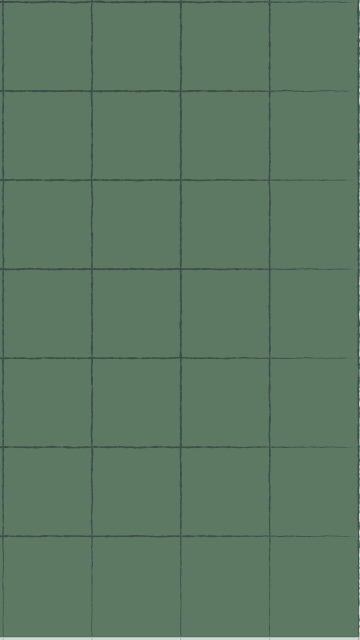
This pattern is drawn by a WebGL 2 fragment shader. Its source:

```glsl
#version 300 es
precision highp float;
// Hand-inked square grid on flat green: four columns by seven rows.
// Each line is a distance band whose centre and width wander with gradient
// noise; strokes taper to the right and downward, ending at pale ragged margins.

#define PITCH vec2(0.2468, 0.2473)   // cell size, in canvas widths
#define ORIGIN vec2(0.0087, 0.0057)  // first lines, from the top left
#define LAST_LINE vec2(4.0, 6.0)     // index of the last line on each axis
#define HALF_WIDTH 0.0024            // half thickness of a full stroke
#define WOBBLE 0.0013                // sideways drift of a stroke
#define ROUGHNESS 0.0011             // variation of its thickness
#define MARGIN vec2(0.0022, 0.0088)  // pale strips at right and bottom
#define GROUND vec3(0.363, 0.473, 0.394)
#define INK vec3(0.235, 0.313, 0.275)
#define PALE vec3(0.82, 0.85, 0.83)

out vec4 fragColor;
uniform vec2 u_resolution;

float hash(vec2 p) {
  vec3 q = fract(p.xyx * vec3(0.1031, 0.1030, 0.0973));
  q += dot(q, q.yzx + 33.33);
  return fract((q.x + q.y) * q.z);
}

// One-dimensional gradient noise, with a separate track per seed.
float gradientNoise(float x, float seed) {
  float cell = floor(x);
  float f = x - cell;
  float left = (hash(vec2(cell, seed)) * 2.0 - 1.0) * f;
  float right = (hash(vec2(cell + 1.0, seed)) * 2.0 - 1.0) * (f - 1.0);
  float blend = f * f * f * (f * (f * 6.0 - 15.0) + 10.0);
  return 2.0 * mix(left, right, blend);
}

// Coverage of a band by one pixel; stays correct for hairlines.
float band(float d, float halfWidth, float pixel) {
  return clamp((d + halfWidth) / pixel + 0.5, 0.0, 1.0)
       - clamp((d - halfWidth) / pixel + 0.5, 0.0, 1.0);
}

// Rough stroke: "across" is measured from its axis, "along" runs down it.
float stroke(float across, float along, float seed, float weight, float pixel) {
  float drift = gradientNoise(along * 17.0, seed)
              + 0.5 * gradientNoise(along * 70.0, seed + 11.0);
  float rough = gradientNoise(along * 45.0, seed + 23.0)
              + 0.7 * gradientNoise(along * 130.0, seed + 37.0);
  float halfWidth = HALF_WIDTH * weight + ROUGHNESS * rough * min(weight, 1.0);
  return band(across - WOBBLE * drift, max(halfWidth, 0.0), pixel);
}

void main() {
  float pixel = 1.0 / u_resolution.x;
  float height = u_resolution.y * pixel;
  vec2 p = vec2(gl_FragCoord.x, u_resolution.y - gl_FragCoord.y) * pixel;

  // Nearest line on each axis and the signed distance to it
  vec2 line = clamp(round((p - ORIGIN) / PITCH), vec2(0.0), LAST_LINE);
  vec2 d = p - ORIGIN - line * PITCH;
  vec2 seed = line * 7.0 + vec2(3.0, 61.0);

  // Pale margins, the right one with a torn edge
  float torn = 0.003 * gradientNoise(p.y * 38.0, 91.0)
             + 0.002 * gradientNoise(p.y * 110.0, 97.0);
  vec2 edge = vec2(1.0 - MARGIN.x + torn, height - MARGIN.y);
  vec2 outside = clamp((p - edge) / pixel + 0.5, 0.0, 1.0);
  vec3 color = mix(GROUND, PALE, max(outside.x, outside.y));

  // Stroke weights: slight per-line variation and long tapers
  float fadeDown = smoothstep(height - 0.52, height - 0.04, p.y);
  float fadeRight = smoothstep(0.48, 0.98, p.x);
  float weightV = mix(0.85, 1.05, hash(vec2(line.x, 5.0))) * mix(1.0, 0.42, fadeDown);
  float weightH = mix(0.9, 1.1, hash(vec2(line.y, 9.0))) * mix(1.0, 0.4, fadeRight);

  float vertical = stroke(d.x, p.y, seed.x, weightV, pixel);
  float horizontal = stroke(d.y, p.x, seed.y, weightH, pixel);
  horizontal *= 1.0 - smoothstep(0.95, 0.99, p.x);
  vertical *= 1.0 - 0.6 * outside.y;

  // Thin rule closing the bottom row
  float rule = 0.7 * band(p.y - edge.y, 0.0013, pixel) * (1.0 - outside.x);
  float ink = max(max(vertical, horizontal), rule);
  fragColor = vec4(mix(color, INK, ink), 1.0);
}
```
